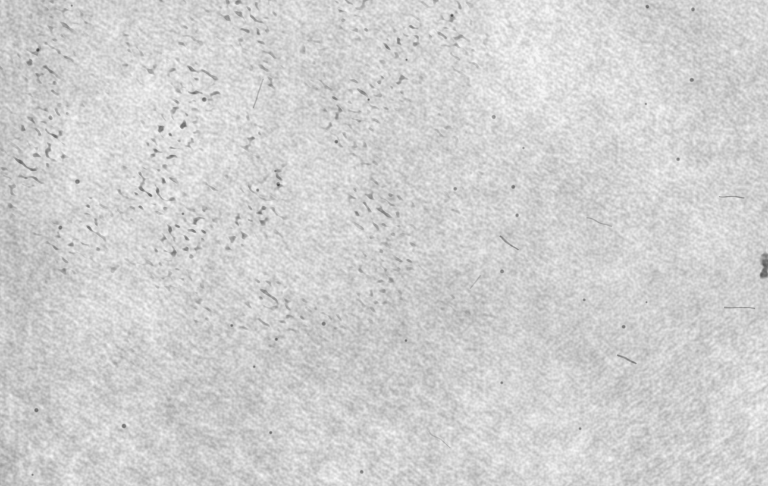
Write a Shadertoy shader that draws this texture.

```glsl
// Pale worn concrete: soft grey clouds under fine brushed grain, with patches
// of dark pitting at the upper left, faint sweeping streaks and a few hairlines.
// Everything is layered gradient noise plus hashed pits and scratches.

float hash(vec2 cell, uint seed) {
    uvec2 u = uvec2(ivec2(cell));
    uint h = u.x * 1597334677u ^ u.y * 3812015801u ^ seed * 2798796413u;
    h = (h ^ (h >> 15)) * 2246822519u;
    h = (h ^ (h >> 13)) * 3266489917u;
    return float((h ^ (h >> 16)) >> 8) / 16777216.0;
}

vec2 gradient(vec2 cell) {
    float a = 6.28319 * hash(cell, 1u);
    return vec2(cos(a), sin(a));
}

// Gradient noise, roughly -0.7 to 0.7
float noise(vec2 p) {
    vec2 i = floor(p), f = p - i, o = vec2(0, 1);
    vec2 w = f * f * f * (f * (f * 6.0 - 15.0) + 10.0);
    float low = mix(dot(gradient(i), f), dot(gradient(i + o.yx), f - o.yx), w.x);
    float high = mix(dot(gradient(i + o), f - o), dot(gradient(i + 1.0), f - 1.0), w.x);
    return mix(low, high, w.y);
}

float fbm(vec2 p) {
    float sum = 0.0, amp = 1.0;
    for (int i = 0; i < 4; i++) {
        sum += amp * noise(p);
        p = mat2(1.6, 1.2, -1.2, 1.6) * p + 7.3;
        amp *= 0.6;
    }
    return sum;
}

vec2 turn(vec2 p, float angle) {
    float c = cos(angle), s = sin(angle);
    return vec2(c * p.x + s * p.y, c * p.y - s * p.x);
}

float blob(vec2 p, vec2 center, vec2 size) {
    vec2 d = (p - center) / size;
    return exp(-dot(d, d));
}

float segmentDistance(vec2 p, vec2 a, vec2 b) {
    vec2 ab = b - a;
    return length(p - a - ab * clamp(dot(p - a, ab) / dot(ab, ab), 0.0, 1.0));
}

void mainImage(out vec4 fragColor, in vec2 fragCoord) {
    vec2 p = fragCoord / iResolution.y;
    float aspect = iResolution.x / iResolution.y;
    float pixel = 1.0 / iResolution.y;
    float x = p.x / aspect;

    // Broad light and shade
    float tone = 0.822 + 0.055 * fbm(p * 3.2 + 4.0);
    tone += 0.05 * blob(p, vec2(1.1, 0.88), vec2(0.35, 0.2));
    tone += 0.045 * blob(p, vec2(0.42, 0.62), vec2(0.25, 0.3));
    tone -= 0.035 * blob(p, vec2(0.85, 0.36), vec2(0.5, 0.2));
    tone -= 0.05 * smoothstep(0.1, 0.0, x);

    // Flaky mottling, stronger toward the bottom
    tone += mix(0.09, 0.05, smoothstep(0.0, 0.35, p.y)) * fbm(p * 24.0);

    // Brushed streaks: rising at the lower right, falling elsewhere
    vec2 falling = turn(p, -0.6), rising = turn(p, 0.6);
    float rise = smoothstep(0.55, 0.9, x) * smoothstep(0.6, 0.25, p.y);
    float streaks = mix(noise(falling * vec2(9, 75)), noise(rising * vec2(9, 75)), rise);
    tone += 0.05 * streaks * smoothstep(0.75, 0.2, p.y);
    tone += 0.07 * noise(p * vec2(80, 8)) * smoothstep(0.1, 0.0, x);

    // Fine grain, slightly drawn out along the brushing
    float grain = mix(noise(falling * vec2(65, 135)), noise(rising * vec2(65, 135)), rise);
    tone += 0.11 * grain + 0.10 * noise(p * 155.0 + 31.0);

    // Clustered dark pitting
    float worn = blob(p, vec2(0.3, 0.72), vec2(0.45, 0.38))
               + 0.7 * blob(p, vec2(0.8, 0.95), vec2(0.2, 0.16))
               + 0.4 * blob(p, vec2(0.75, 0.5), vec2(0.4, 0.2));
    float cluster = smoothstep(-0.25, 0.5, fbm(p * 7.0 + 19.0));
    float pitting = smoothstep(0.12, 0.5, noise(falling * vec2(60, 95) + 11.0));
    tone -= 0.42 * pitting * cluster * min(worn, 1.0);

    // Sparse round pits
    vec2 cell = floor(p * 22.0);
    vec2 offset = 0.2 + 0.6 * vec2(hash(cell, 2u), hash(cell, 3u));
    float pitRadius = mix(0.0015, 0.0045, hash(cell, 4u));
    float pitDistance = length(p - (cell + offset) / 22.0) - pitRadius;
    float pit = smoothstep(pixel, -pixel, pitDistance) * step(0.95, hash(cell, 5u));
    tone -= 0.35 * pit;

    // Hairline scratches
    for (int i = 0; i < 9; i++) {
        vec2 id = vec2(i, 3);
        vec2 start = vec2(hash(id, 6u) * aspect, hash(id, 7u));
        float angle = 3.14159 * hash(id, 8u);
        vec2 end = start + mix(0.025, 0.07, hash(id, 9u)) * vec2(cos(angle), sin(angle));
        float d = segmentDistance(p + 0.004 * noise(p * 40.0), start, end);
        tone -= mix(0.08, 0.3, hash(id, 10u)) * smoothstep(0.0008 + pixel, 0.0, d);
    }

    // Ragged chip on the right edge
    vec2 chip = (p - vec2(aspect - 0.006, 0.45)) / vec2(0.011, 0.035);
    float chipShape = length(chip) + 0.8 * noise(p * 70.0);
    tone -= 0.38 * smoothstep(1.0, 0.4, chipShape);

    fragColor = vec4(vec3(clamp(tone, 0.15, 0.96)), 1.0);
}
```
